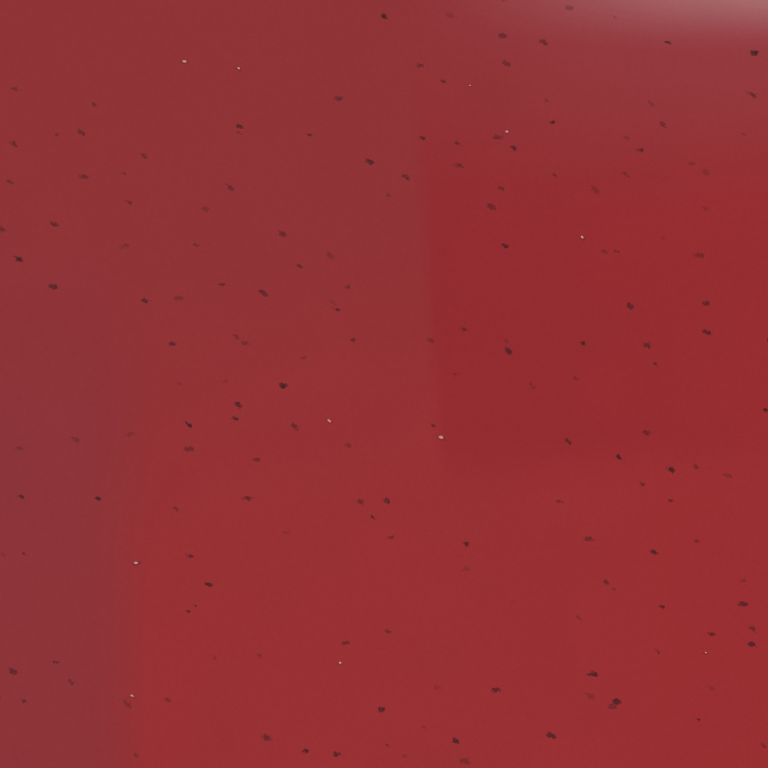
A Shadertoy shader for this texture:

```glsl
// Glossy red panel with soft reflections, dark slanted flecks and a few pale chips.

float hash(vec2 p) {
    vec3 q = fract(p.xyx * vec3(0.1031, 0.1030, 0.0973));
    q += dot(q, q.yzx + 33.33);
    return fract((q.x + q.y) * q.z);
}

float noise(vec2 p) {
    vec2 i = floor(p), f = fract(p);
    f = f * f * (3.0 - 2.0 * f);
    return mix(mix(hash(i), hash(i + vec2(1, 0)), f.x),
               mix(hash(i + vec2(0, 1)), hash(i + vec2(1, 1)), f.x), f.y);
}

// Broad colour shifts: dull left side, faint panel edges, pale glare
vec3 paint(vec2 uv) {
    vec3 col = mix(vec3(0.562, 0.202, 0.216), vec3(0.598, 0.192, 0.205),
                   smoothstep(0.85, 0.25, uv.y + 0.35 * (0.5 - uv.x)));

    // Dull strip at the lower left
    float strip = smoothstep(0.22, 0.10, uv.x) * smoothstep(0.75, 0.42, uv.y);
    col = mix(col, vec3(0.543, 0.207, 0.226), strip * 0.85);

    // Deeper red right of a slightly leaning edge
    float edge = 0.53 + 0.07 * (1.0 - uv.y);
    float right = smoothstep(-0.012, 0.018, uv.x - edge);
    float upper = smoothstep(0.33, 0.44, uv.y);
    vec3 deep = mix(vec3(0.574, 0.174, 0.192), vec3(0.590, 0.177, 0.193),
                    smoothstep(0.6, 1.0, uv.x));
    col = mix(col, deep, right * upper * smoothstep(1.0, 0.65, uv.y));
    col = mix(col, vec3(0.602, 0.184, 0.198),
              smoothstep(0.55, 0.95, uv.x) * (1.0 - upper));

    // Glare along the top right
    float haze = smoothstep(0.45, 0.95, uv.x) * smoothstep(0.70, 1.0, uv.y);
    col = mix(col, vec3(0.585, 0.245, 0.265), haze * 0.75);
    float glare = smoothstep(0.52, 1.05, uv.x) * smoothstep(0.93, 1.02, uv.y);
    return mix(col, vec3(0.70, 0.52, 0.53), glare * 0.75);
}

// One scattered layer of flecks: x is dark cover, y is pale cover
vec2 flecks(vec2 uv, float cells, float seed) {
    vec2 p = uv * cells + seed * vec2(0.37, 0.61);
    vec2 id = floor(p) + seed * 17.0;
    if (hash(id) > 0.25) return vec2(0);

    vec2 centre = 0.15 + 0.7 * vec2(hash(id + 3.1), hash(id + 7.7));
    vec2 d = (fract(p) - centre) / cells;
    float angle = -0.35 + 0.9 * (hash(id + 11.3) - 0.5);
    float c = cos(angle), s = sin(angle);
    vec2 q = vec2(c * d.x + s * d.y, c * d.y - s * d.x);

    // Ragged ellipse with a soft rim and a mottled body
    float size = mix(0.0030, 0.0066, hash(id + 19.9));
    float ragged = (noise(uv * 330.0 + seed) - 0.5) * 0.0055;
    float dist = length(q * vec2(1.0, 1.8)) - size + ragged;
    float soft = max(0.0021, 1.0 / iResolution.y);
    float strength = mix(0.18, 0.85, hash(id + 23.5));
    strength *= 0.65 + 0.35 * noise(uv * 260.0 + 9.0);
    float dark = smoothstep(soft, -soft * 1.6, dist) * strength;

    // Some flecks carry a bright chip
    float chip = step(hash(id + 31.7), 0.08);
    float spot = length((q + vec2(0.001, -0.001)) * vec2(1.0, 1.5));
    float pale = smoothstep(size * 0.75, size * 0.15, spot + ragged * 0.3) * chip;
    return vec2(dark * (1.0 - 0.5 * chip), pale * 0.8);
}

void mainImage(out vec4 fragColor, in vec2 fragCoord) {
    vec2 uv = fragCoord / iResolution.xy;
    vec3 col = paint(uv);

    // Faint mottling and fine grain
    col *= 1.0 + 0.014 * (noise(uv * 14.0) - 0.5);
    col += 0.009 * (noise(uv * 400.0) - 0.5);

    vec2 cover = vec2(0);
    for (int i = 0; i < 3; i++) {
        float layer = float(i);
        cover = max(cover, flecks(uv, 11.0 + 4.0 * layer, layer + 1.0));
    }
    col = mix(col, vec3(0.20, 0.12, 0.13), cover.x);
    col = mix(col, vec3(0.80, 0.67, 0.63), cover.y);

    fragColor = vec4(col, 1.0);
}
```
